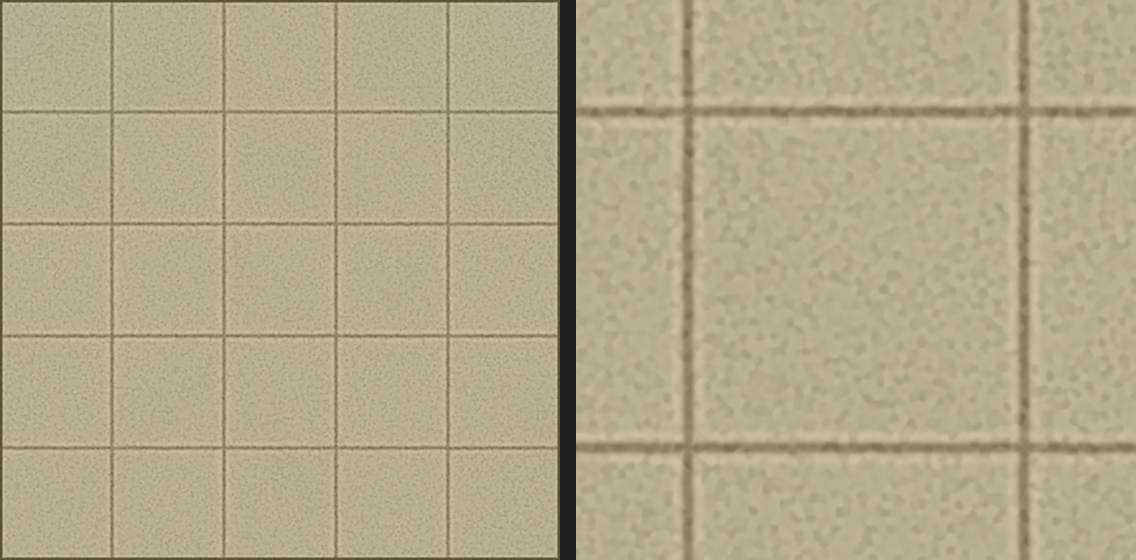
Left: the whole. Right: its middle third, enlarged.
Write a Shadertoy shader that draws this texture.

```glsl
// Sand-coloured square tiles with fine speckled grain, thin soft grooves and a dark outer rim.
#define TILES 5.0
#define GROOVE_HALF 0.0028
#define RIM_HALF 0.0042
#define RIDGE_OFFSET 0.0072
#define RIDGE_LIGHT 0.045
#define GRAIN_CELLS 220.0
#define GRAIN_CONTRAST 0.15
#define WOBBLE 0.00025
#define CLAY vec3(0.712, 0.682, 0.552)
#define GROOVE vec3(0.535, 0.490, 0.360)
#define RIM vec3(0.355, 0.322, 0.212)
#define HAZE vec3(0.695, 0.678, 0.578)

vec2 hash2(vec2 p) {
    vec3 q = fract(p.xyx * vec3(0.1031, 0.1030, 0.0973));
    q += dot(q, q.yzx + 33.33);
    return fract((q.xx + q.yz) * q.zy);
}

// Jittered grains skewed toward dark specks; a wide blur is subtracted
// from a narrow one so that only fine detail remains
float cellularGrain(vec2 p) {
    vec2 cell = floor(p);
    vec2 narrow = vec2(0.0), wide = vec2(0.0);
    for (int y = -2; y <= 2; y++)
    for (int x = -2; x <= 2; x++) {
        vec2 id = cell + vec2(x, y);
        vec2 offset = id + hash2(id) - p;
        float distSq = dot(offset, offset);
        float shade = hash2(id + 71.0).x;
        vec2 tone = vec2(0.33 - shade * shade, 1.0);
        narrow += tone * exp(-3.5 * distSq);
        wide += tone * exp(-1.1 * distSq);
    }
    return narrow.x / narrow.y - 0.85 * wide.x / wide.y;
}

// Slow layered sines for uneven firing of the clay
float mottling(vec2 p) {
    return sin(p.x * 17.0 + 2.0 * sin(p.y * 11.0))
         + sin(p.y * 23.0 + 2.0 * sin(p.x * 13.0));
}

// Soft band of the given half width around distance zero
float band(float dist, float halfWidth, float pixel) {
    float soft = max(0.0021, pixel);
    return 1.0 - smoothstep(halfWidth - soft, halfWidth + soft, dist);
}

// Light ridge running beside an edge
float ridge(float dist) {
    float t = (dist - RIDGE_OFFSET) / 0.0026;
    return exp(-t * t);
}

void mainImage(out vec4 fragColor, in vec2 fragCoord) {
    vec2 uv = fragCoord / iResolution.xy;
    float pixel = 1.0 / min(iResolution.x, iResolution.y);

    // Distance to the nearest joint on each axis, and to the outer rim
    vec2 bent = uv + WOBBLE * sin(uv.yx * 145.0 + 3.0 * sin(uv.yx * 37.0));
    vec2 joint = abs(fract(bent * TILES + 0.5) - 0.5) / TILES;
    vec2 border = min(uv, 1.0 - uv);
    float rimDist = min(border.x, border.y);

    // Tile face: grain, mottling, a slight tone per tile, greyer top corners
    float grain = cellularGrain(uv * GRAIN_CELLS);
    float tileTone = hash2(floor(uv * TILES) + 5.0).x - 0.5;
    float corner = smoothstep(0.4, 0.0, length(vec2(border.x, 1.0 - uv.y)));
    vec3 color = mix(CLAY, HAZE, 0.7 * corner);
    color += GRAIN_CONTRAST * grain + 0.005 * tileTone + 0.002 * mottling(uv);

    // Grooves between tiles, with a little wear along their length
    float groove = max(band(joint.x, GROOVE_HALF, pixel), band(joint.y, GROOVE_HALF, pixel));
    color = mix(color, GROOVE + 0.2 * grain, 0.95 * groove);

    // Ridges lighten the faces beside the joints and soften the crossings
    color += RIDGE_LIGHT * max(ridge(joint.x), ridge(joint.y));

    // Dark outer rim
    color = mix(color, RIM + 0.08 * grain, band(rimDist, RIM_HALF, pixel));
    fragColor = vec4(clamp(color, 0.0, 1.0), 1.0);
}
```
